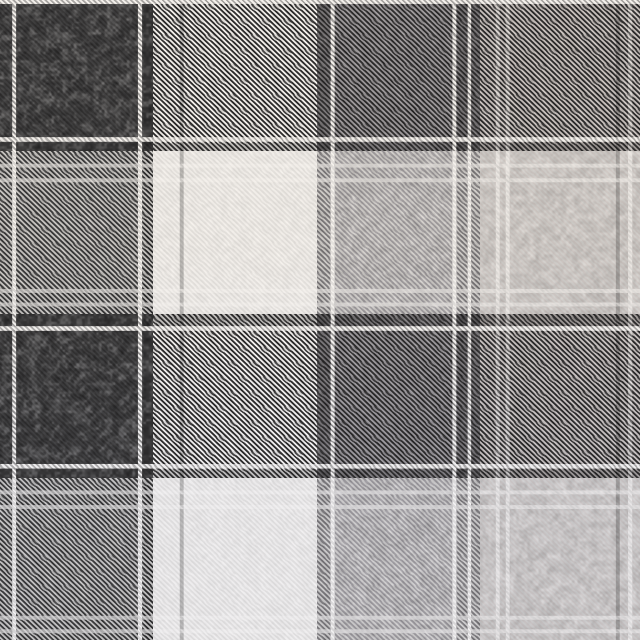
A Shadertoy shader for this pattern:

```glsl
// Grey tartan cloth: four checks by four, diagonal twill, fine white overchecks and mottled wear.

float hash(vec2 p) {
    return fract(sin(dot(p, vec2(127.1, 311.7))) * 43758.5453);
}

float noise(vec2 p) {
    vec2 i = floor(p), f = fract(p);
    f = f * f * (3.0 - 2.0 * f);
    return mix(mix(hash(i), hash(i + vec2(1, 0)), f.x),
               mix(hash(i + vec2(0, 1)), hash(i + vec2(1, 1)), f.x), f.y);
}

// Soft thread of the given half width, in units of one check
float thread(float pos, float centre, float halfWidth, float aa) {
    return 1.0 - smoothstep(halfWidth - aa, halfWidth + aa, abs(pos - centre));
}

void mainImage(out vec4 fragColor, in vec2 fragCoord) {
    vec2 uv = fragCoord / iResolution.y;
    uv.y = 1.0 - uv.y;

    vec2 grid = (uv + vec2(0.0156, 0.0195)) / 0.2553;
    vec2 cell = floor(grid), f = fract(grid);
    float aa = 0.6 / (0.2553 * iResolution.y);
    float column = mod(cell.x, 4.0);
    bool darkRow = mod(cell.y, 2.0) < 0.5;

    // Twill: diagonal ribs, interrupted by small round knots in staggered rows
    vec2 knotGrid = uv * vec2(29.0, 43.0);
    knotGrid.x += 0.5 * mod(floor(knotGrid.y), 2.0);
    float knot = 1.0 - smoothstep(0.08, 0.30, length(fract(knotGrid) - 0.5));
    float phase = uv.x * 120.0 - uv.y * 126.0 + 0.22 * knot;
    float soft = max(0.16, 85.0 / iResolution.y);
    float twill = smoothstep(0.25 - soft, 0.25 + soft, abs(fract(phase) - 0.5));
    twill = mix(twill, 0.5, 0.25 * knot);

    // Yarn colours of the columns and rows
    vec3 warp = vec3(0.225, 0.225, 0.23);
    if (column > 2.5) warp = vec3(0.765, 0.745, 0.74);
    else if (column > 1.5) warp = vec3(0.60, 0.59, 0.605);
    else if (column > 0.5) warp = vec3(0.93, 0.925, 0.92);
    vec3 weft = darkRow ? vec3(0.175, 0.172, 0.175) : vec3(0.87, 0.865, 0.86);
    if (!darkRow && column < 0.5) weft *= 0.87;
    if (!darkRow && column > 1.5) weft *= 0.90;

    // Darker borders beside the check edges
    float warpEdge = 0.0;
    if (column < 0.5) warpEdge = smoothstep(0.94 - aa, 0.94 + aa, f.x);
    else if (column > 1.5 && column < 2.5)
        warpEdge = 1.0 - smoothstep(0.08 - aa, 0.08 + aa, f.x)
                 + smoothstep(0.86 - aa, 0.86 + aa, f.x);
    float weftEdge = darkRow ? 1.0 - smoothstep(0.07 - aa, 0.07 + aa, f.y)
                             + smoothstep(0.95 - aa, 0.95 + aa, f.y) : 0.0;
    warp *= (1.0 - 0.22 * warpEdge) * (1.0 - 0.2 * weftEdge);

    vec3 col = mix(weft, warp, twill);

    // Mottled wear, strongest where both yarns are close in tone
    float wear = 0.5 * noise(uv * 100.0) + 0.5 * noise(uv * 230.0 + 9.0) - 0.5;
    float plain = 1.0 - smoothstep(0.1, 0.5, abs(warp.g - weft.g));
    col += wear * mix(0.08, column > 0.5 && column < 1.5 ? 0.05 : 0.16, plain);
    if (darkRow && column < 0.5) col += 0.04 + 0.25 * max(wear, 0.0);

    // Thin grey threads running down the pale columns
    float greyThread = 0.0;
    if (column > 0.5 && column < 1.5) greyThread = thread(f.x, 0.173, 0.012, aa);
    if (column > 2.5) greyThread = thread(f.x, 0.842, 0.012, aa);
    col *= 1.0 - 0.22 * greyThread;

    // White overchecks, twisted like cord
    float down = 0.0;
    if (column < 0.5)
        down = max(thread(f.x, 0.148, 0.012, aa), thread(f.x, 0.918, 0.013, aa));
    else if (column > 2.5)
        down = (darkRow ? 0.5 : 0.75)
             * max(max(thread(f.x, 0.107, 0.012, aa), thread(f.x, 0.168, 0.012, aa)),
                   thread(f.x, 0.918, 0.013, aa));
    else if (column > 1.5)
        down = max(max(thread(f.x, 0.097, 0.012, aa), thread(f.x, 0.842, 0.012, aa)),
                   thread(f.x, 0.934, 0.011, aa));
    float across = darkRow
        ? max(thread(f.y, 0.087, 0.014, aa), thread(f.y, 0.930, 0.014, aa))
        : 0.6 * max(max(thread(f.y, 0.090, 0.012, aa), thread(f.y, 0.180, 0.012, aa)),
                    max(thread(f.y, 0.857, 0.012, aa), thread(f.y, 0.940, 0.012, aa)));
    float cordDown = down * (0.5 + 0.5 * twill);
    float cordAcross = across * (0.6 + 0.4 * twill);
    col = mix(col, vec3(0.95, 0.945, 0.94), max(cordDown, cordAcross));

    // Warm tint above fading to a cool one below
    vec3 tint = mix(vec3(1.01, 1.0, 0.985), vec3(0.995, 0.995, 1.005),
                    smoothstep(0.35, 0.75, uv.y));
    fragColor = vec4(clamp(col * tint, 0.0, 1.0), 1.0);
}
```
